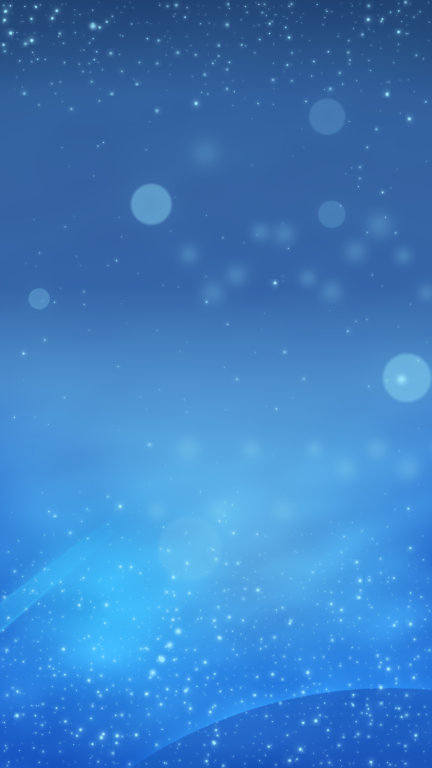
Reproduce this background procedurally as a Shadertoy shader.

```glsl
// A blue night-to-aqua sky with star dust, soft bokeh lights, a slanted beam and a dark hill.
// A vertical colour ramp is tinted by glows and gradient noise; lights are added as
// distance-based discs and hashed star grids. Lengths are in units of the canvas height.

const vec3 DEEP_BLUE  = vec3(0.11, 0.36, 0.79);
const vec3 NIGHT      = vec3(0.11, 0.24, 0.42);
const vec3 AQUA       = vec3(0.23, 0.75, 0.99);
const vec3 HAZE       = vec3(0.41, 0.71, 0.90);
const vec3 HILL_TOP   = vec3(0.13, 0.40, 0.78);
const vec3 HILL_BASE  = vec3(0.09, 0.31, 0.70);
const vec3 BOKEH_TINT = vec3(0.50, 0.80, 0.93);
const vec3 STAR_TINT  = vec3(0.62, 0.91, 1.00);

const vec2  HILL_CENTRE = vec2(0.508, -0.497);
const float HILL_RADIUS = 0.601;
const float STAR_RADIUS = 0.0011;

// Sky colours at equal heights, bottom to top
const vec3 SKY[9] = vec3[9](
    vec3(0.12, 0.38, 0.77), vec3(0.17, 0.53, 0.90), vec3(0.28, 0.67, 0.93),
    vec3(0.34, 0.67, 0.90), vec3(0.31, 0.57, 0.81), vec3(0.21, 0.40, 0.66),
    vec3(0.21, 0.39, 0.64), vec3(0.20, 0.39, 0.63), vec3(0.13, 0.27, 0.46));

// Large discs: centre, radius, opacity
const vec4 DISCS[6] = vec4[6](
    vec4(0.426, 0.848, 0.024, 0.22), vec4(0.197, 0.734, 0.027, 0.48),
    vec4(0.530, 0.508, 0.032, 0.55), vec4(0.247, 0.286, 0.042, 0.24),
    vec4(0.051, 0.611, 0.014, 0.30), vec4(0.432, 0.721, 0.018, 0.22));

vec2 hash2(vec2 p) {
    vec3 q = fract(p.xyx * vec3(0.1031, 0.1030, 0.0973));
    q += dot(q, q.yzx + 33.33);
    return fract((q.xx + q.yz) * q.zy);
}

float gradientNoise(vec2 p) {
    vec2 i = floor(p), f = fract(p), u = f * f * (3.0 - 2.0 * f), e = vec2(1, 0);
    float a = dot(hash2(i) * 2.0 - 1.0, f);
    float b = dot(hash2(i + e.xy) * 2.0 - 1.0, f - e.xy);
    float c = dot(hash2(i + e.yx) * 2.0 - 1.0, f - e.yx);
    float d = dot(hash2(i + e.xx) * 2.0 - 1.0, f - e.xx);
    return mix(mix(a, b, u.x), mix(c, d, u.x), u.y);
}

float glow(vec2 p, vec2 centre, float radius) {
    vec2 d = (p - centre) / radius;
    return exp(-dot(d, d));
}

vec3 skyRamp(float y) {
    float t = clamp(y, 0.0, 0.9999) * 8.0;
    int i = int(t);
    return mix(SKY[i], SKY[i + 1], fract(t));
}

// One jittered star per grid cell, kept more often near the top and bottom
float stars(vec2 p, float cells, float seed) {
    vec2 id = floor(p * cells);
    vec2 kind = hash2(id + seed), jitter = 0.2 + 0.6 * hash2(id + seed + 57.0);
    float y = (id.y + 0.5) / cells;
    float density = 0.04 + 0.55 * smoothstep(0.83, 1.0, y) + 0.6 * smoothstep(0.38, 0.18, y);
    float size = STAR_RADIUS * (0.7 + 1.3 * pow(kind.y, 5.0));
    float d = length(p - (id + jitter) / cells);
    float light = exp(-d * d / (size * size)) + 0.2 * exp(-d * d / (size * size * 9.0));
    return light * step(kind.x, density) * (0.25 + 0.75 * kind.y * kind.y);
}

float bokehDisc(vec2 p, vec4 disc) {
    float d = length(p - disc.xy) / disc.z;
    float body = smoothstep(1.08, 0.88, d) * (0.8 + 0.2 * d);
    return disc.w * (body + 0.22 * exp(-d * d * 0.7));
}

void mainImage(out vec4 fragColor, in vec2 fragCoord) {
    vec2 p = fragCoord / iResolution.y;
    float px = 1.0 / iResolution.y;
    float side = abs(2.0 * fragCoord.x / iResolution.x - 1.0);
    float low = smoothstep(0.50, 0.25, p.y);

    // Sky, darker borders and drifting mist
    vec3 col = skyRamp(p.y);
    col = mix(col, DEEP_BLUE, 0.55 * side * side * smoothstep(0.58, 0.30, p.y));
    col = mix(col, NIGHT, 0.35 * side * side * smoothstep(0.80, 1.0, p.y));
    col = mix(col, AQUA, 0.75 * glow(p, vec2(0.14, 0.22), 0.10));
    col = mix(col, HAZE, 0.60 * glow(p, vec2(0.34, 0.28), 0.10));
    vec2 flow = vec2(p.x + 0.4 * p.y, p.y * 2.2 - p.x * 0.6);
    float mist = gradientNoise(flow * 6.0) + 0.5 * gradientNoise(flow * 13.0 + 7.0);
    col += mist * vec3(0.08, 0.15, 0.10) * mix(0.15, 1.0, low);

    // Slanted beam with bright borders
    float beamTop = 0.215 + 0.76 * p.x, beamBase = 0.177 + 0.87 * p.x;
    float beam = smoothstep(-px, px, p.y - beamBase) * smoothstep(px, -px, p.y - beamTop);
    float rim = glow(vec2(p.y), vec2(beamBase), 0.004) + 0.5 * glow(vec2(p.y), vec2(beamTop), 0.004);
    col = mix(col, AQUA, (0.35 * beam + 0.3 * rim) * smoothstep(0.20, 0.04, p.x));

    // Hill with a faint lit crest
    float hill = length(p - HILL_CENTRE) - HILL_RADIUS;
    col += vec3(0.03, 0.10, 0.10) * exp(-max(hill, 0.0) * 60.0);
    vec3 hillColor = mix(HILL_BASE, HILL_TOP, smoothstep(-0.10, 0.0, hill)) + 0.06 * mist;
    col = mix(col, hillColor, 0.9 * smoothstep(px, -px, hill));

    // Large discs, then two bands of small soft lights
    float bokeh = 0.20 * glow(p, vec2(0.267, 0.801), 0.019);
    for (int i = 0; i < 6; i++) bokeh += bokehDisc(p, DISCS[i]);
    for (int i = 0; i < 11; i++) {
        float k = float(i), size = 0.010 + 0.007 * hash2(vec2(k, 3.0)).x;
        vec2 upper = vec2(0.246 + 0.031 * k, 0.662 + 0.045 * sin(1.4 * k + 3.0));
        bokeh += 0.27 * glow(p, upper, size);
        float x = 0.204 + 0.041 * k;
        float y = max(mix(0.335, 0.415, mod(k, 2.0)), 0.39 * step(0.44, x));
        bokeh += 0.36 * glow(p, vec2(x, y), size);
    }
    col = mix(col, BOKEH_TINT, min(bokeh, 0.8));

    // Star dust, a short trail of bright stars and the core of the right disc
    float light = stars(p, 34.0, 1.0) + stars(p, 55.0, 19.0) + 0.6 * stars(p, 80.0, 41.0);
    for (int i = 0; i < 4; i++) {
        float k = float(i);
        light += glow(p, vec2(0.232 - 0.011 * k, 0.178 - 0.018 * k), 0.004);
    }
    light += 0.9 * glow(p, vec2(0.121, 0.966), 0.004);
    light += 0.9 * glow(p, vec2(0.523, 0.506), 0.006);
    col = mix(col, STAR_TINT, min(light, 1.0));

    fragColor = vec4(clamp(col, 0.0, 1.0), 1.0);
}
```
